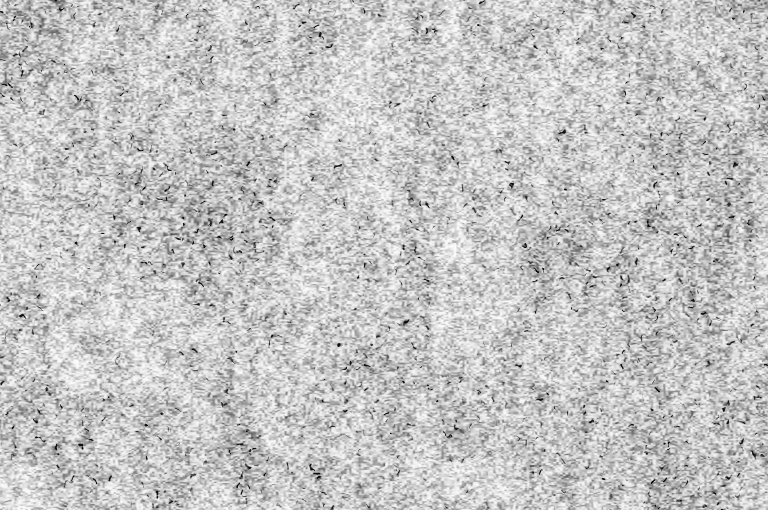
A WebGL 1 fragment shader for this texture:

```glsl
precision highp float;
uniform vec2 u_resolution;

float hash(vec2 p) {
  vec3 q = fract(vec3(p.xyx) * 0.1031);
  q += dot(q, q.yzx + 33.33);
  return fract((q.x + q.y) * q.z);
}

// Value noise centred on zero
float noise(vec2 p) {
  vec2 cell = floor(p);
  vec2 f = fract(p);
  f = f * f * (3.0 - 2.0 * f);
  float low = mix(hash(cell), hash(cell + vec2(1.0, 0.0)), f.x);
  float high = mix(hash(cell + vec2(0.0, 1.0)), hash(cell + 1.0), f.x);
  return mix(low, high, f.y) - 0.5;
}

// Soft blotches, slightly taller than wide
float clouds(vec2 p) {
  float sum = 0.0;
  float weight = 0.6;
  vec2 q = p * vec2(4.5, 3.5) + 7.0;
  for (int i = 0; i < 5; i++) {
    sum += weight * noise(q);
    weight = min(weight * 1.2, 1.0);
    q = q * 2.0 + 19.7;
  }
  return sum;
}

// Short dark fibres, one candidate per grid cell
float specks(vec2 p) {
  vec2 q = p * 62.0;
  vec2 home = floor(q);
  float cover = 0.0;
  for (int y = -1; y <= 1; y++) {
    for (int x = -1; x <= 1; x++) {
      vec2 cell = home + vec2(float(x), float(y));
      vec2 centre = cell + vec2(hash(cell + 11.3), hash(cell + 47.9));
      float angle = 3.14159 * hash(cell + 83.1);
      vec2 axis = vec2(cos(angle), sin(angle));
      float reach = mix(0.02, 0.3, hash(cell + 129.7));
      vec2 d = q - centre;
      d -= axis * clamp(dot(d, axis), -reach, reach);
      float ink = 1.0 - smoothstep(0.0, 0.19, length(d));
      float strength = smoothstep(0.45, 1.0, hash(cell + 171.5));
      cover = max(cover, ink * strength);
    }
  }
  return cover;
}

void main() {
  vec2 p = gl_FragCoord.xy / u_resolution.y;

  // Wavy, slightly sideways-stretched grain
  vec2 warp = vec2(noise(p * 41.0), noise(p * 47.0 + 90.0));
  vec2 g = p + 0.006 * warp;
  float grain = 0.40 * noise(g * vec2(205.0, 310.0));
  grain += 0.17 * noise(g * vec2(95.0, 135.0) + 51.0);

  // Blotches and vertical streaks
  float blotch = clouds(p);
  float streak = noise(p * vec2(75.0, 4.0) + 23.0) + 0.7 * noise(p * vec2(24.0, 2.0) + 61.0);
  float tone = grain + 0.085 * blotch + 0.06 * streak;
  float grey = 0.802 + tone - 1.3 * tone * tone;

  // Ragged fibres gather where the sheet is dark
  float gather = 1.0 - smoothstep(-0.6, 0.6, blotch + 0.6 * streak);
  vec2 bend = vec2(noise(p * 130.0 + 7.0), noise(p * 130.0 + 77.0));
  float ragged = clamp(0.8 - 2.0 * grain, 0.2, 1.2);
  grey *= 1.0 - min(1.3 * specks(p + 0.008 * bend) * gather * ragged, 0.9);

  gl_FragColor = vec4(vec3(clamp(grey, 0.04, 0.98)), 1.0);
}
```
